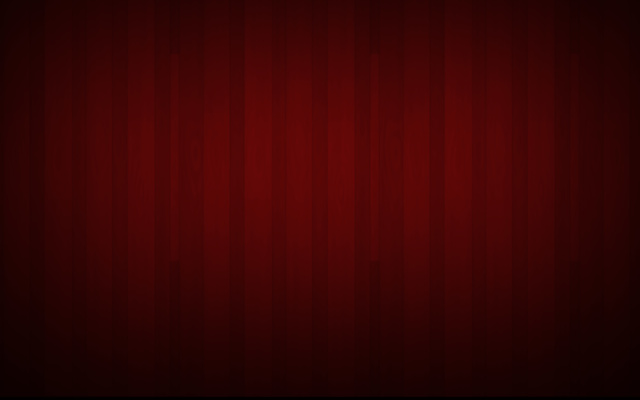
Reproduce this texture procedurally as a Shadertoy shader.

```glsl
// Dark red wooden planks, upright, under a soft pool of light.

const int PLANKS = 10;
const float TILE = 0.5;                          // width of the repeating plank group
const vec3 WOOD = vec3(0.345, 0.027, 0.025);     // fully lit wood
const vec3 SHADE = vec3(0.022, 0.002, 0.001);    // unlit floor of the colour
const float LIGHT_Y = 0.60;                      // height of the brightest band
const float LIGHT_HALF_WIDTH = 0.81;
const float FALLOFF_UP = 0.46;
const float FALLOFF_DOWN = 0.49;
const float BOARD_LENGTH = 0.517;
const float SEAM_WIDTH = 0.0015;
const float SEAM_DEPTH = 0.09;
const float PLANK_CONTRAST = 0.62;
const float GRAIN = 0.12;
const float RINGS = 0.035;
const float BOTTOM_EDGE = 0.008;

// Left edges within a group, as fractions of its width; the last closes the loop.
const float EDGE[11] = float[11](0.017, 0.150, 0.221, 0.362, 0.429, 0.562,
                                 0.637, 0.775, 0.850, 0.896, 1.017);
// Brightness of each plank, lower end of its main board, and tone beyond it.
const float TONE[10] = float[10](1.02, 0.83, 1.13, 0.92, 1.08, 0.92, 1.12, 0.86, 1.02, 0.86);
const float JOINT[10] = float[10](0.20, 0.41, 0.502, 0.13, 0.28, 0.44, 0.18, 0.36, 0.348, 0.24);
const float BEYOND[10] = float[10](0.95, 1.03, 0.95, 1.04, 0.97, 1.02, 0.96, 1.03, 0.74, 0.97);

float hash(vec2 p) {
    vec3 q = fract(vec3(p.xyx) * 0.1031);
    q += dot(q, q.yzx + 33.33);
    return fract((q.x + q.y) * q.z);
}

float noise(vec2 p) {
    vec2 i = floor(p), f = fract(p);
    f = f * f * (3.0 - 2.0 * f);
    return mix(mix(hash(i), hash(i + vec2(1, 0)), f.x),
               mix(hash(i + vec2(0, 1)), hash(i + vec2(1, 1)), f.x), f.y);
}

// Long fibres plus fine pores.
float fibre(vec2 p) {
    return 0.5 * noise(p * vec2(75.0, 4.0))
         + 0.3 * noise(p * vec2(140.0, 14.0))
         + 0.2 * noise(p * vec2(210.0, 45.0)) - 0.5;
}

// Stretched, wavering growth rings around a centre, fading outwards.
float rings(vec2 p, vec2 centre) {
    vec2 d = (p - centre) * vec2(1.0, 0.25);
    float r = length(d) + 0.012 * noise(p * vec2(45.0, 14.0));
    return sin(r * 520.0) * exp(-r * 45.0);
}

// Wide flat pool of light with a different fade above and below.
float pool(vec2 p, float centreX) {
    float x = abs(p.x - centreX) / LIGHT_HALF_WIDTH;
    float dy = p.y - LIGHT_Y;
    float y = dy / (dy > 0.0 ? FALLOFF_UP : FALLOFF_DOWN);
    return exp(-x * x * x - y * y);
}

void mainImage(out vec4 fragColor, in vec2 fragCoord) {
    vec2 p = fragCoord / iResolution.y;
    float aspect = iResolution.x / iResolution.y;
    float pixel = 1.0 / iResolution.y;

    // Find the plank, blending tones smoothly across each edge.
    float u = fract(p.x / TILE - EDGE[0]) + EDGE[0];
    float soft = pixel / TILE;
    float tone = 0.0;
    float seam = 1.0;
    int plank = 0;
    for (int i = 0; i < PLANKS; i++) {
        float left = EDGE[i], right = EDGE[i + 1];
        float cover = smoothstep(left - soft, left + soft, u)
                    - smoothstep(right - soft, right + soft, u);
        // Each main board ends at two joints.
        float low = JOINT[i], high = low + BOARD_LENGTH;
        float board = smoothstep(low - pixel, low + pixel, p.y)
                    - smoothstep(high - pixel, high + pixel, p.y);
        tone += cover * TONE[i] * mix(BEYOND[i], 1.0, board);
        seam = min(seam, min(abs(u - left), abs(u - right)) * TILE);
        if (u >= left && u < right) plank = i;
    }
    // Complete the blend where the group wraps around.
    float wrap = 1.0 - smoothstep(EDGE[0] - soft, EDGE[0] + soft, u)
               + smoothstep(EDGE[PLANKS] - soft, EDGE[PLANKS] + soft, u);
    tone += wrap * 0.5 * (TONE[0] + TONE[PLANKS - 1]);
    tone = mix(1.0, tone, PLANK_CONTRAST);

    // Dark seams between planks.
    float line = 1.0 - smoothstep(0.0, SEAM_WIDTH + pixel, seam);
    tone *= 1.0 - SEAM_DEPTH * line;

    // Grain repeats with the group but differs from plank to plank.
    vec2 local = vec2(u * TILE, p.y);
    float id = float(plank);
    float figure = GRAIN * fibre(local + vec2(id * 3.7, id * 5.3));
    float middle = 0.5 * (EDGE[plank] + EDGE[plank + 1]) * TILE;
    bool knotted = plank == PLANKS - 1;
    float knotY = knotted ? 0.615 : 0.35 + 0.45 * hash(vec2(id, 7.0));
    float knotX = middle + (knotted ? 0.011 : 0.0);
    figure += RINGS * (knotted ? 2.0 : 1.0) * rings(local, vec2(knotX, knotY));
    tone *= 1.0 + figure;

    // Light the wood and close the lower border.
    vec3 colour = SHADE + WOOD * tone * pool(p, 0.5 * aspect);
    colour *= smoothstep(BOTTOM_EDGE - pixel, BOTTOM_EDGE + pixel, p.y) * 0.85 + 0.15;
    fragColor = vec4(colour, 1.0);
}
```
